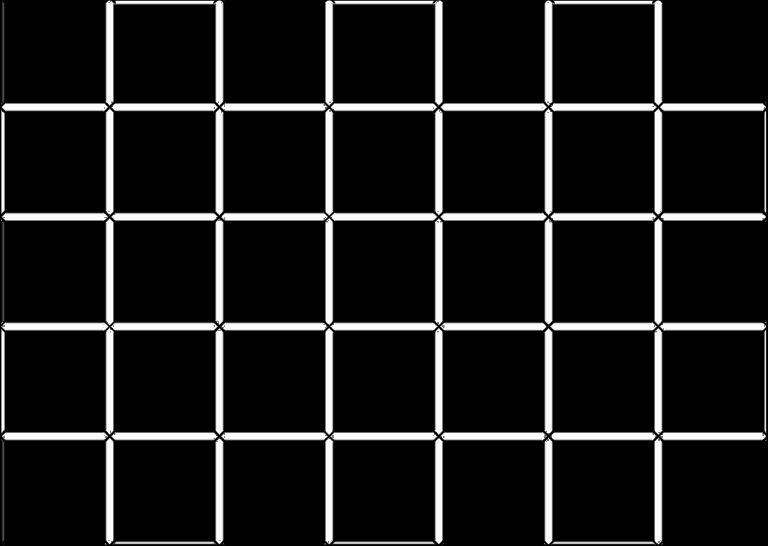
Give the GLSL for this pattern, as a Shadertoy shader.

```glsl
const float COLUMNS = 7.0;
const float LINE_HALF = 0.0335;   // half line width, in tiles
const float GRAIN = 0.0137;       // size of one wear speck, in tiles
const vec3 INK = vec3(0.0);
const vec3 CHALK = vec3(0.985);

float hash(vec2 p) {
    vec3 q = fract(vec3(p.xyx) * 0.1031);
    q += dot(q, q.yzx + 33.33);
    return fract((q.x + q.y) * q.z);
}

// Soft coverage of a band around distance zero
float band(float dist, float halfWidth, float soft) {
    return clamp(0.5 + (halfWidth - abs(dist)) / soft, 0.0, 1.0);
}

// 1 in every second cell, starting with the second
float oddCell(float t) {
    return mod(floor(t), 2.0);
}

// Crossing lines, limited to those inside the canvas
float gridLines(vec2 p, vec2 size, vec2 flare, float soft) {
    vec2 nearest = clamp(floor(p + 0.5), vec2(1.0), ceil(size) - 1.0);
    vec2 d = abs(p - nearest);
    return max(band(d.x, LINE_HALF + flare.x, soft),
               band(d.y, LINE_HALF + flare.y, soft));
}

// Thin partial outlines along the four sides
float borderBars(vec2 p, vec2 size, float soft) {
    vec2 far = size - p;
    float oddX = oddCell(p.x);
    float oddY = oddCell(p.y);
    float left = mix(0.4 * band(p.x - 0.029, 0.007, soft),
                     band(p.x - 0.025, 0.017, soft), oddY);
    float right = 0.9 * oddY * band(far.x - 0.022, 0.010, soft);
    float top = oddX * band(far.y - 0.021, 0.016, soft);
    float bottom = 0.95 * oddX * band(p.y - 0.028, 0.010, soft);
    return max(max(left, right), max(top, bottom));
}

// Dark diagonal cross that separates the four arms at a crossing
float diagonalCut(vec2 d, float halfWidth, float soft) {
    float diagonal = abs(d.x - d.y) * 0.7071;
    return band(diagonal, halfWidth, soft) * band(max(d.x, d.y), 0.056, soft);
}

void mainImage(out vec4 fragColor, in vec2 fragCoord) {
    float pixel = COLUMNS / iResolution.x;
    vec2 p = fragCoord * pixel;
    vec2 size = iResolution.xy * pixel;
    float soft = max(pixel, 0.016);

    vec2 crossing = floor(p + 0.5);
    vec2 d = abs(p - crossing);

    // Ragged widening and specks close to each crossing
    float speck = hash(floor(p / GRAIN) + 7.0);
    float nearCrossing = band(max(d.x, d.y), 0.052, soft);
    vec2 flare = vec2(0.010 * nearCrossing * step(0.5, speck));

    float light = gridLines(p, size, flare, soft);
    light = max(light, borderBars(p, size, soft));

    // Cut width varies from one crossing to the next
    float cutHalf = mix(0.008, 0.012, hash(crossing + 3.0));
    light *= 1.0 - diagonalCut(d, cutHalf, soft * 0.75);
    light *= 1.0 - 0.5 * nearCrossing * step(0.86, speck);

    // Narrow dark margin at the canvas sides
    vec2 margin = min(p - vec2(0.012, 0.014), size - p - vec2(0.016, 0.005));
    light *= clamp(0.5 + min(margin.x, margin.y) / pixel, 0.0, 1.0);

    fragColor = vec4(mix(INK, CHALK, light), 1.0);
}
```
